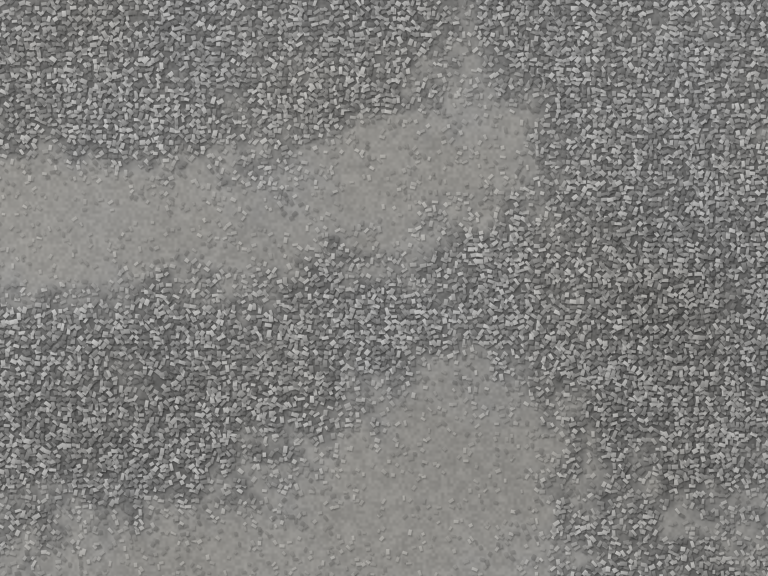
Write a Shadertoy shader that draws this texture.

```glsl
const float CHIPS_PER_HEIGHT = 112.0;
const vec3 WARM_GREY = vec3(1.012, 1.0, 0.972);
const vec3 COOL_GREY = vec3(0.995, 1.0, 1.005);
const float GAP_TONE = 0.39;
const float DUST_TONE = 0.555;

float hash(vec2 p, float seed) {
    vec3 q = fract(vec3(p.xyx) * vec3(0.1031, 0.1030, 0.0973) + seed * 0.173);
    q += dot(q, q.yzx + 33.33);
    return fract((q.x + q.y) * q.z);
}

float valueNoise(vec2 p, float seed) {
    vec2 i = floor(p), f = fract(p);
    f = f * f * (3.0 - 2.0 * f);
    float low = mix(hash(i, seed), hash(i + vec2(1, 0), seed), f.x);
    float high = mix(hash(i + vec2(0, 1), seed), hash(i + vec2(1, 1), seed), f.x);
    return mix(low, high, f.y);
}

float fbm(vec2 p, float seed) {
    float sum = 0.0, amplitude = 0.5;
    for (int i = 0; i < 4; i++) {
        sum += amplitude * valueNoise(p, seed + float(i));
        p = mat2(1.6, 1.2, -1.2, 1.6) * p;
        amplitude *= 0.5;
    }
    return sum;
}

vec2 rotate(vec2 p, float angle) {
    float c = cos(angle), s = sin(angle);
    return vec2(c * p.x + s * p.y, c * p.y - s * p.x);
}

float blob(vec2 p, vec2 center, vec2 radius, float angle) {
    vec2 q = rotate(p - center, angle) / radius;
    return exp(-dot(q, q));
}

// Amount of fine dust burying the gravel: 0 bare, 1 buried
float dustAmount(vec2 p) {
    float drift = 1.05 * blob(p, vec2(0.10, 0.60), vec2(0.36, 0.13), 0.05);
    drift += 0.65 * blob(p, vec2(0.72, 0.69), vec2(0.30, 0.13), 0.2);
    drift += 0.35 * blob(p, vec2(0.82, 0.82), vec2(0.12, 0.14), 0.0);
    drift += 0.60 * blob(p, vec2(0.78, 0.25), vec2(0.20, 0.17), 0.4);
    drift += 0.85 * blob(p, vec2(0.50, 0.02), vec2(0.62, 0.16), 0.08);
    drift += 0.35 * blob(p, vec2(1.32, 0.04), vec2(0.18, 0.12), 0.0);
    drift += 0.75 * (fbm(p * 9.0, 3.0) - 0.47);
    drift += 0.45 * (valueNoise(p * 38.0, 8.0) - 0.5);
    return smoothstep(-0.05, 0.95, drift);
}

float roundedBox(vec2 p, vec2 halfSize, float radius) {
    vec2 q = abs(p) - halfSize + radius;
    return length(max(q, 0.0)) + min(max(q.x, q.y), 0.0) - radius;
}

// Scattered chips, each laid over its own shadow
float layChips(vec2 p, float ground, float softness) {
    vec2 grid = p * CHIPS_PER_HEIGHT;
    vec2 cell = floor(grid);
    float tone = ground;
    for (int y = -1; y <= 1; y++)
    for (int x = -1; x <= 1; x++) {
        vec2 id = cell + vec2(x, y);
        vec2 center = id + 0.15 + 0.7 * vec2(hash(id, 1.0), hash(id, 2.0));
        float dust = dustAmount(center / CHIPS_PER_HEIGHT);
        float angle = 6.2832 * hash(id, 3.0);
        vec2 halfSize = vec2(0.42 + 0.34 * hash(id, 4.0), 0.27 + 0.20 * hash(id, 5.0));
        halfSize *= mix(1.0, 0.72, dust);
        vec2 offset = grid - center;
        float chip = roundedBox(rotate(offset, angle), halfSize, 0.14);
        vec2 shadowOffset = offset + vec2(-0.17, 0.24);
        float shadow = roundedBox(rotate(shadowOffset, angle), halfSize, 0.14);
        float present = step(hash(id, 6.0), 1.0 - 0.82 * dust);
        float shadowCover = present * smoothstep(0.28, -0.28, shadow);
        float chipCover = present * smoothstep(softness, -softness, chip);
        float chipTone = 0.575 + 0.32 * (hash(id, 7.0) - 0.5);
        chipTone += 0.10 * dot(offset, vec2(-0.5, 0.86));
        chipTone = mix(chipTone, DUST_TONE + 0.02, 0.45 * dust);
        tone *= 1.0 - 0.27 * mix(1.0, 0.65, dust) * shadowCover;
        tone = mix(tone, chipTone, chipCover);
    }
    return tone;
}

void mainImage(out vec4 fragColor, in vec2 fragCoord) {
    vec2 p = fragCoord / iResolution.y;
    float dust = dustAmount(p);
    float softness = max(0.14, 0.75 * CHIPS_PER_HEIGHT / iResolution.y);

    // Powder between the chips
    float ground = mix(GAP_TONE, DUST_TONE, smoothstep(0.0, 0.65, dust));
    ground += 0.07 * (valueNoise(p * 190.0, 12.0) - 0.5);
    ground += 0.06 * (fbm(p * 45.0, 15.0) - 0.47);
    float tone = layChips(p, ground, softness);

    // Broad stains and uneven light
    tone += 0.05 * (fbm(p * 4.0, 20.0) - 0.47);
    tone -= 0.045 * blob(p, vec2(1.2, 0.32), vec2(0.2, 0.3), 0.0);
    tone -= 0.035 * blob(p, vec2(0.15, 0.28), vec2(0.3, 0.14), 0.0);
    tone += 0.025 * blob(p, vec2(0.0, 0.58), vec2(0.3, 0.2), 0.0);

    float warmth = clamp(0.45 + 0.5 * dust + 0.8 * (fbm(p * 6.0, 25.0) - 0.47), 0.0, 1.0);
    fragColor = vec4(clamp(tone * mix(COOL_GREY, WARM_GREY, warmth), 0.0, 1.0), 1.0);
}
```
